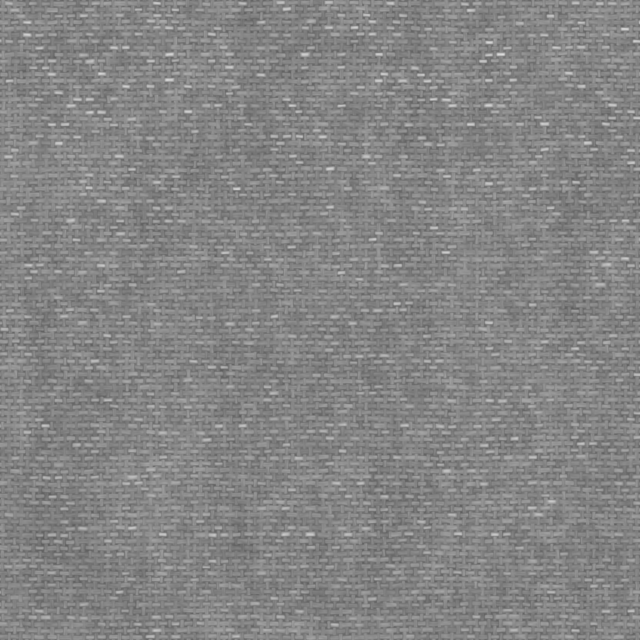
A Shadertoy shader for this texture:

```glsl
// Grey plain-weave cloth: light horizontal weft floats alternate with darker
// vertical warp floats over shadowed gaps. Each float is a soft rounded box with
// hashed tone and size; gradient noise adds fibres, thread wander and mottling.

const vec2 THREADS = vec2(104.0, 100.0);   // warp columns, weft rows
const float GAP_TONE = 0.42;
const float WARP_TONE = 0.535;
const float WEFT_TONE = 0.565;

float hash(vec2 p) {
    vec3 q = fract(p.xyx * vec3(0.1031, 0.1030, 0.0973));
    q += dot(q, q.yzx + 33.33);
    return fract((q.x + q.y) * q.z);
}

vec2 gradient(vec2 p) {
    float angle = 6.2832 * hash(p);
    return vec2(cos(angle), sin(angle));
}

// Gradient noise, roughly -0.7 to 0.7
float noise(vec2 p) {
    vec2 i = floor(p), f = p - i;
    vec2 u = f * f * f * (f * (f * 6.0 - 15.0) + 10.0);
    vec2 e = vec2(0.0, 1.0);
    float low = mix(dot(gradient(i), f),
                    dot(gradient(i + e.yx), f - e.yx), u.x);
    float high = mix(dot(gradient(i + e.xy), f - e.xy),
                     dot(gradient(i + e.yy), f - e.yy), u.x);
    return mix(low, high, u.y);
}

float roundedBox(vec2 p, vec2 halfSize, float radius) {
    vec2 q = abs(p) - halfSize + radius;
    return length(max(q, 0.0)) + min(max(q.x, q.y), 0.0) - radius;
}

// Nearest float on a thread running along x: local position (xy) and id (zw)
vec4 nearestFloat(vec2 p, float shift) {
    float thread = floor(p.y);
    float along = 0.5 * (p.x + shift + mod(thread, 2.0));
    vec2 local = vec2(2.0 * fract(along) - 1.0, fract(p.y) - 0.5);
    return vec4(local, floor(along), thread);
}

// Soft coverage of one float, with varied size and a small sideways offset
float floatCover(vec4 strand, vec2 halfSize, float softness) {
    float size = mix(0.85, 1.12, hash(strand.zw + 17.0));
    float offset = 0.14 * (hash(strand.zw + 41.0) - 0.5);
    float d = roundedBox(strand.xy - vec2(0.0, offset), halfSize * size, 0.22);
    return 1.0 - smoothstep(-softness, softness, d);
}

// Tone shared by a float, its whole thread, and the fibres along it
float strandTone(vec4 strand, vec2 p, float base, float spread) {
    float perFloat = hash(strand.zw + 73.0) - 0.5;
    float perThread = hash(vec2(strand.w, 9.0)) - 0.5;
    float fibre = noise(p * vec2(0.9, 2.6) + 60.0);
    float roundness = 0.18 * strand.y * strand.y;
    return base + spread * perFloat + 0.03 * perThread + 0.08 * fibre - roundness;
}

// Occasional thin bright glint along the crest of a float
float glint(vec4 strand, float strength) {
    float chance = pow(hash(strand.zw + 113.0), 5.0);
    float crest = exp(-18.0 * strand.y * strand.y);
    float taper = 1.0 - smoothstep(0.35, 0.85, abs(strand.x));
    return strength * chance * crest * taper;
}

void mainImage(out vec4 fragColor, in vec2 fragCoord) {
    vec2 uv = fragCoord / iResolution.xy;

    // Threads wander slightly from a straight grid
    vec2 cell = uv * THREADS;
    cell += 0.35 * vec2(noise(uv * vec2(12.0, 5.0)),
                        noise(uv * vec2(5.0, 12.0) + 30.0));
    cell += 0.16 * vec2(noise(cell * 0.4 + 5.0), noise(cell * 0.4 + 80.0));

    float pixel = THREADS.x / min(iResolution.x, iResolution.y);
    float softness = max(0.17, 0.75 * pixel);

    // Warp floats run vertically and fill the spaces between weft floats
    vec4 warp = nearestFloat(cell.yx, 1.5);
    float warpCover = floatCover(warp, vec2(0.66, 0.30), softness);
    float warpTone = strandTone(warp, cell.yx + 200.0, WARP_TONE, 0.09);

    // Weft floats lie on top; glints grow stronger toward the top edge
    vec4 weft = nearestFloat(cell, 0.5);
    float weftCover = floatCover(weft, vec2(0.76, 0.33), softness);
    float shine = mix(0.18, 0.27, smoothstep(0.4, 1.0, uv.y));
    float weftTone = strandTone(weft, cell, WEFT_TONE, 0.10) + glint(weft, shine);

    float tone = GAP_TONE + 0.06 * noise(cell * 1.3 + 150.0);
    tone = mix(tone, warpTone, 0.92 * warpCover);
    tone = mix(tone, weftTone, 0.95 * weftCover);

    // Matted patches, broad mottling and faint vertical bands
    float matted = smoothstep(-0.1, 0.6, noise(uv * 24.0 + 11.0));
    tone = mix(tone, 0.52, 0.35 * matted);
    tone += 0.035 * noise(uv * 38.0 + 90.0) + 0.03 * noise(uv * 6.0 + 3.0);
    tone += 0.025 * noise(vec2(uv.x * 22.0, uv.y * 2.0) + 44.0);

    fragColor = vec4(vec3(clamp(tone, 0.0, 1.0)), 1.0);
}
```
